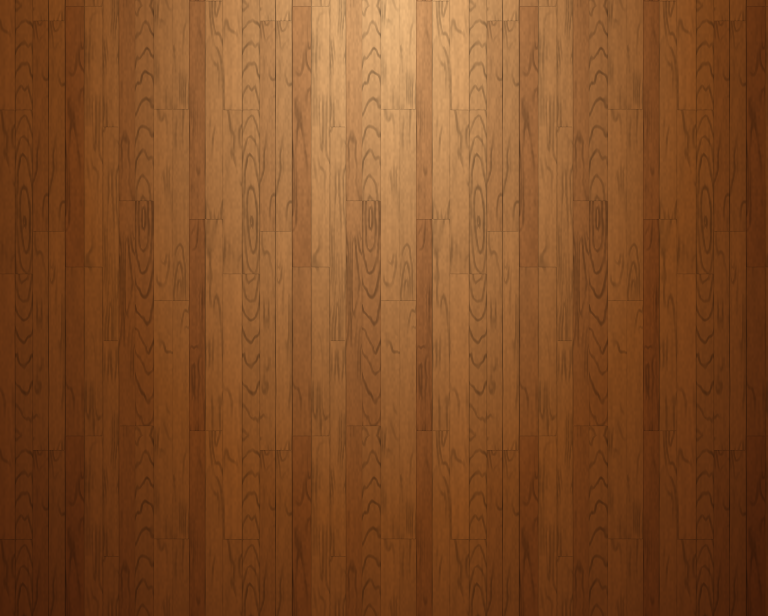
This texture is drawn by a Shadertoy shader. Its source:

```glsl
const float TAU = 6.2831853;
const vec2 REPEATS = vec2(3.383, 1.434);   // pattern tiles across and down
const float TILE_LEFT = 0.4505;            // canvas x where a tile begins
const float COLUMNS = 13.0;                // planks across one tile
const float TILE_LENGTH = 24.5;            // tile height in plank widths
const float KNOT_HEIGHT = 0.514;           // knot centre, down the tile

const vec3 SHADOW_WOOD = vec3(0.25, 0.105, 0.03);
const vec3 MID_WOOD = vec3(0.46, 0.255, 0.10);
const vec3 LIT_WOOD = vec3(0.89, 0.69, 0.47);

// Brightness offset of each plank column
const float TONE[13] = float[13](-0.07, -0.05, 0.01, 0.02, -0.10, 0.04, 0.05,
                                 0.02, -0.01, 0.01, -0.08, 0.03, 0.05);

float hash(vec2 p) {
    vec3 h = fract(p.xyx * 0.1031);
    h += dot(h, h.yzx + 33.33);
    return fract((h.x + h.y) * h.z);
}

float noise(vec2 p) {
    vec2 cell = floor(p), f = fract(p);
    f = f * f * (3.0 - 2.0 * f);
    float low = mix(hash(cell), hash(cell + vec2(1, 0)), f.x);
    float high = mix(hash(cell + vec2(0, 1)), hash(cell + vec2(1, 1)), f.x);
    return mix(low, high, f.y);
}

// Soft line of a given half width around distance zero
float seam(float dist, float halfWidth, float blur) {
    return 1.0 - smoothstep(halfWidth - blur, halfWidth + blur, abs(dist));
}

// Growth height: wandering contours, or long ovals around a knot
float growthField(vec2 p, float knotDist, float knotty, float seed) {
    float wander = noise(vec2(p.x * 2.0, p.y * 0.22) + seed * vec2(37.0, 91.0));
    float jitter = noise(vec2(p.x * 5.0, p.y * 1.3) + seed * 63.0);
    float ovals = length(vec2(p.x * 5.0, knotDist * 0.75)) + wander;
    return mix(wander * 4.5, ovals, knotty) + 0.3 * jitter;
}

// Thin contour lines of even width, broken up by patches
float growthLines(vec2 p, float knotDist, float knotty, float seed) {
    const float STEP = 0.03;
    float field = growthField(p, knotDist, knotty, seed);
    float slopeX = growthField(p + vec2(STEP, 0), knotDist, knotty, seed) - field;
    float slopeY = growthField(p + vec2(0, STEP), knotDist, knotty, seed) - field;
    float slope = max(length(vec2(slopeX, slopeY)) / STEP, 1.2);
    float dist = (0.5 - abs(fract(field) - 0.5)) / slope;
    float line = 1.0 - smoothstep(0.01, 0.12, dist);
    float patches = noise(vec2(p.x * 2.0, p.y * 0.6) + seed * 53.0);
    return line * mix(smoothstep(0.3, 0.85, patches), 0.9, knotty * 0.6);
}

// Fine vertical fibres and short pores
float fibres(vec2 p, float seed) {
    float strands = noise(vec2(p.x * 8.0, p.y * 0.4) + seed * 71.0);
    float pores = noise(vec2(p.x * 10.0, p.y * 5.0) + seed * 29.0);
    return 0.5 * strands + 0.5 * pores - 0.5;
}

// Spotlight from the top centre
float spotlight(vec2 uv) {
    float r = length(vec2((uv.x - 0.5) / 0.565, (1.0 - uv.y) / 1.13));
    return 1.04 - 1.1 * r + 0.24 * r * r;
}

vec3 woodRamp(float level) {
    vec3 dark = mix(SHADOW_WOOD, MID_WOOD, clamp(level / 0.35, 0.0, 1.0));
    return mix(dark, LIT_WOOD, clamp((level - 0.35) / 0.65, 0.0, 1.0));
}

void mainImage(out vec4 fragColor, in vec2 fragCoord) {
    vec2 uv = fragCoord / iResolution.xy;
    vec2 tile = fract(vec2(uv.x - TILE_LEFT, 1.0 - uv.y) * REPEATS);
    float blur = 0.6 * REPEATS.x * COLUMNS / iResolution.x;

    // Plank columns of slightly uneven width
    float across = tile.x * COLUMNS + 0.08 * sin(3.0 * TAU * tile.x);
    float column = mod(floor(across), COLUMNS);
    float localX = fract(across) - 0.5;

    // Neighbouring columns share two end joints per tile
    float pairId = floor(column * 0.5);
    float along = fract(tile.y - 0.2 - 0.5 * hash(vec2(pairId, 4.0)));
    float split = mix(0.35, 0.62, hash(vec2(pairId, 9.0)));
    float segment = step(split, along);
    float seed = hash(vec2(column, segment + 17.0));

    // Grain inside the plank
    vec2 plank = vec2(localX, along * TILE_LENGTH);
    float knotDist = abs(fract(tile.y - KNOT_HEIGHT + 0.5) - 0.5) * TILE_LENGTH;
    float knotty = max(seam(column - 1.0, 0.5, 0.1), seam(column - 7.0, 0.5, 0.1));
    float lines = growthLines(plank, knotDist, knotty, seed);
    float fibre = fibres(plank, seed);

    // Gaps between planks, fading in and out along their length
    float sideGap = seam(0.5 - abs(localX), 0.03, blur);
    float jointDist = min(min(along, 1.0 - along), abs(along - split)) * TILE_LENGTH;
    float endGap = seam(jointDist, 0.025, blur);
    float edgeId = mod(floor(across + 0.5), COLUMNS);
    float gapDepth = 0.05 + 0.25 * pow(hash(vec2(edgeId, 31.0)), 2.0);
    gapDepth *= 0.6 + 0.8 * noise(vec2(edgeId * 7.0, along * 14.0));

    // Combine light, plank tone and grain
    float tone = TONE[int(column)] + 0.07 * (seed - 0.5);
    float shade = 1.0 + tone + 0.14 * fibre - mix(0.17, 0.25, knotty) * lines;
    shade *= 1.0 - max(sideGap * gapDepth, endGap * 0.13);
    vec3 colour = woodRamp(spotlight(uv)) * shade;
    colour *= mix(vec3(1.0), vec3(1.03, 0.95, 0.90), clamp(-tone * 8.0, 0.0, 1.0));
    fragColor = vec4(clamp(colour, 0.0, 1.0), 1.0);
}
```
